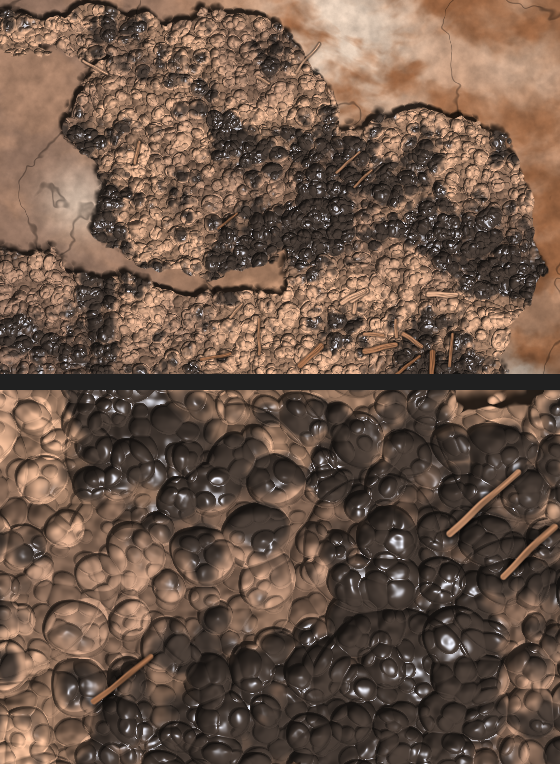
Top: the whole. Bottom: its middle third, enlarged.
Write a Shadertoy shader that draws this texture.

```glsl
// A crust of glossy black globules and tan dust lying on rusty cave rock.
#define DUST vec3(0.87, 0.68, 0.55)
#define TAR vec3(0.17, 0.145, 0.13)
#define SOIL vec3(0.56, 0.44, 0.37)
#define RUST vec3(0.59, 0.39, 0.26)
#define SAND vec3(0.74, 0.56, 0.44)
#define PALE vec3(0.88, 0.79, 0.71)
#define LIGHT normalize(vec3(0.3, -0.42, 0.85))
#define GLOBULES 25.0
#define RELIEF 0.62
#define GLOSS 26.0
#define TWIGS 22

float hash(vec2 p) {
    vec3 q = fract(vec3(p.xyx) * 0.1031);
    q += dot(q, q.yzx + 33.33);
    return fract((q.x + q.y) * q.z);
}

vec2 hash2(vec2 p) {
    return vec2(hash(p), hash(p + 71.7));
}

float noise(vec2 p) {
    vec2 i = floor(p), f = fract(p);
    f = f * f * (3.0 - 2.0 * f);
    return mix(mix(hash(i), hash(i + vec2(1, 0)), f.x),
               mix(hash(i + vec2(0, 1)), hash(i + 1.0), f.x), f.y);
}

float fbm(vec2 p) {
    float sum = 0.0, amp = 0.5;
    for (int i = 0; i < 5; i++) {
        sum += amp * noise(p);
        p = mat2(1.6, 1.2, -1.2, 1.6) * p + 17.3;
        amp *= 0.5;
    }
    return sum;
}

// Height of the tallest hemisphere over p, one ball of random size per cell.
float domes(vec2 p) {
    vec2 cell = floor(p);
    float h = 0.0;
    for (int j = -1; j <= 1; j++)
    for (int i = -1; i <= 1; i++) {
        vec2 id = cell + vec2(i, j);
        float radius = 0.3 + 0.42 * hash(id + 9.1);
        float d = length(p - id - 0.15 - 0.7 * hash2(id)) / radius;
        h = max(h, radius * sqrt(max(0.0, 1.0 - d * d)));
    }
    return h;
}

float ellipse(vec2 p, vec2 center, vec2 r) {
    return (length((p - center) / r) - 1.0) * min(r.x, r.y);
}

float spot(vec2 p, vec2 center, float r) {
    vec2 d = (p - center) / r;
    return exp(-dot(d, d));
}

// Signed outline of the crust, negative inside.
float crust(vec2 p) {
    float d = ellipse(p, vec2(0.545, 0.61), vec2(0.36));
    d = max(d, -ellipse(p, vec2(0.1, 0.47), vec2(0.17, 0.2)));
    d = min(d, ellipse(p, vec2(1.10, 0.33), vec2(0.34, 0.39)));
    d = min(d, ellipse(p, vec2(0.26, 0.91), vec2(0.3, 0.07)));
    d = min(d, max(p.y - 0.36 + 0.35 * p.x * (1.0 - 0.6 * p.x), p.x - 1.33));
    return d + 0.11 * (fbm(p * 8.0) - 0.48) - 0.018 * domes(p * GLOBULES);
}

float height(vec2 p) {
    p += 0.012 * vec2(noise(p * 22.0), noise(p * 22.0 + 40.0));
    float lumps = 0.09 * fbm(p * 5.0) + 0.35 * domes(p * 9.0) / 9.0;
    float balls = domes(p * GLOBULES) / GLOBULES;
    float beads = domes(p * GLOBULES * 2.1 + 5.0) / (GLOBULES * 2.1);
    return RELIEF * (lumps + balls + 0.8 * beads + 0.006 * noise(p * 130.0));
}

vec3 crustColor(vec2 p) {
    vec2 e = vec2(0.002, 0);
    float h = height(p);
    vec3 n = normalize(vec3(h - height(p + e), h - height(p + e.yx), e.x));
    float diffuse = max(dot(n, LIGHT), 0.0);
    float ball = domes(p * GLOBULES + 0.3 * noise(p * 22.0));

    // Wet tar gathers in a few regions and on the taller globules.
    float wet = spot(p, vec2(0.32, 0.36), 0.13) + spot(p, vec2(0.79, 0.36), 0.14)
              + spot(p, vec2(0.97, 0.54), 0.11) + spot(p, vec2(1.12, 0.43), 0.13)
              + spot(p, vec2(1.35, 0.3), 0.13) + spot(p, vec2(0.62, 0.8), 0.1)
              + spot(p, vec2(0.25, 0.66), 0.1) - 1.1 * spot(p, vec2(0.72, 0.14), 0.16);
    float cover = fbm(p * 8.0 + 3.0) + 0.28 * (ball - 0.36) + 0.16 * wet;
    cover += 0.16 * (noise(p * 75.0) - 0.5);
    float tar = smoothstep(0.45, 0.62, cover);

    float ground = smoothstep(0.7, 0.1, p.x + p.y);
    vec3 dust = mix(DUST, SOIL * 1.15, max(ground, 0.6 * smoothstep(0.42, 0.6, fbm(p * 6.0 + 60.0))));
    dust *= (0.3 + 0.8 * diffuse) * (0.86 + 0.28 * noise(p * 160.0));
    dust *= mix(0.7, 1.0, smoothstep(0.0, 0.2, ball));
    float shine = pow(max(dot(n, normalize(LIGHT + vec3(0, 0, 1))), 0.0), GLOSS);
    vec3 black = TAR * (0.45 + 1.1 * diffuse);
    black += vec3(0.72, 0.78, 0.86) * shine * smoothstep(0.42, 0.75, noise(p * 55.0)) * tar;
    return mix(dust, black, tar * 0.93);
}

vec3 rockColor(vec2 p) {
    vec2 warp = p + 0.16 * vec2(fbm(p * 4.0), fbm(p * 4.0 + 20.0));
    float veins = fbm(warp * vec2(6.0, 9.0)), grain = fbm(p * 38.0);
    vec3 right = mix(RUST, SAND, smoothstep(0.35, 0.62, veins + 0.35 * (1.15 - p.x)));
    float bleach = spot(p, vec2(0.92, 0.9), 0.22) + 0.4 * spot(p, vec2(1.4, 0.85), 0.14)
                 + spot(p, vec2(1.4, 0.0), 0.07);
    right = mix(right, PALE, clamp(bleach * smoothstep(0.25, 0.55, veins) * 1.2, 0.0, 1.0));
    right *= mix(1.0, 0.8, smoothstep(0.7, 0.2, p.y) * smoothstep(0.3, 0.6, fbm(p * 14.0)));
    vec3 left = mix(SOIL, SAND, smoothstep(0.4, 0.65, veins) * 0.5);
    left = mix(left, PALE, 0.8 * spot(p, vec2(0.21, 0.46), 0.09));
    vec3 color = mix(left, right, smoothstep(0.3, 0.65, p.x));
    float crack = smoothstep(0.012, 0.0, abs(fbm(warp * 3.5 + 8.0) - 0.5));
    return color * (0.82 + 0.36 * grain) * (1.0 - 0.3 * crack);
}

void mainImage(out vec4 fragColor, in vec2 fragCoord) {
    vec2 p = fragCoord / iResolution.y;
    float px = 1.0 / iResolution.y;

    // Rock under the shadow that the crust casts up and to the left.
    float shade = smoothstep(0.008, -0.008, crust(p + vec2(0.008, -0.014)));
    vec3 color = rockColor(p) * (1.0 - 0.8 * shade);
    color = mix(color, crustColor(p), smoothstep(px, -px, crust(p)));

    // Splinters of wood, most of them along the lower edge.
    for (int i = 0; i < TWIGS; i++) {
        vec2 id = vec2(i, 4.0), r = hash2(id), s = hash2(id + 30.0);
        vec2 center = i < 15 ? vec2(0.55 + 0.75 * r.x, 0.02 + 0.2 * r.y)
                             : vec2(0.25 + 0.75 * r.x, 0.35 + 0.5 * r.y);
        float angle = 2.6 * s.x - 0.7, len = 0.015 + 0.035 * s.y;
        vec2 dir = vec2(cos(angle), sin(angle)), q = p - center;
        float along = dot(q, dir);
        float side = dot(q, vec2(-dir.y, dir.x)) + 0.006 * (noise(p * 30.0) - 0.5);
        float width = (i < 15 ? 0.006 : 0.003) * (0.4 + hash(id + 50.0));
        float d = length(vec2(max(abs(along) - len, 0.0), side)) - width;
        color *= 1.0 - 0.5 * smoothstep(0.006, 0.0, d);
        vec3 wood = mix(RUST, DUST, r.y) * (0.75 + 0.4 * noise(vec2(along * 40.0, side * 500.0)));
        color = mix(color, wood, smoothstep(px, -px, d));
    }
    fragColor = vec4(clamp(color, 0.0, 1.0), 1.0);
}
```
